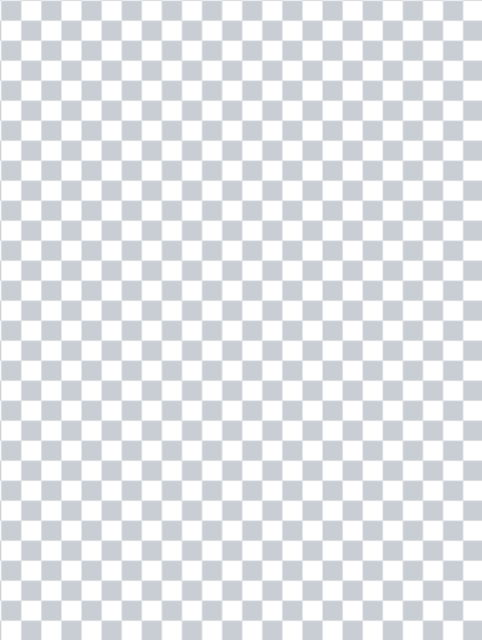
This pattern is drawn by a Shadertoy shader. Its source:

```glsl
const vec2 CELLS = vec2(24.0, 32.0);      // even counts, so the checks wrap
const vec2 SHIFT = vec2(0.06, 0.035);     // offset from the top left, in cells
const float SEAM_WIDTH = 0.046;           // pale seam between checks, in cells
const vec3 WHITE = vec3(1.0);
const vec3 GRAY = vec3(0.79, 0.805, 0.83);
const vec3 SEAM = vec3(0.89, 0.90, 0.91);

// 1 inside a cell, 0 on its seams, along each axis
vec2 cellCoverage(vec2 p, vec2 pixel) {
    vec2 seamDistance = 0.5 - abs(fract(p) - 0.5);
    return clamp((seamDistance - 0.5 * SEAM_WIDTH) / pixel + 0.5, 0.0, 1.0);
}

// 0 on gray cells, 1 on white cells
float checkParity(vec2 p) {
    vec2 cell = floor(p);
    return mod(cell.x + cell.y, 2.0);
}

void mainImage(out vec4 fragColor, in vec2 fragCoord) {
    // Cell coordinates, counted from the top left
    vec2 uv = fragCoord / iResolution.xy;
    vec2 p = vec2(uv.x, 1.0 - uv.y) * CELLS - SHIFT;

    // Checks, fading to the seam colour at their edges
    vec2 coverage = cellCoverage(p, CELLS / iResolution.xy);
    vec3 check = mix(GRAY, WHITE, checkParity(p));
    fragColor = vec4(mix(SEAM, check, coverage.x * coverage.y), 1.0);
}
```
